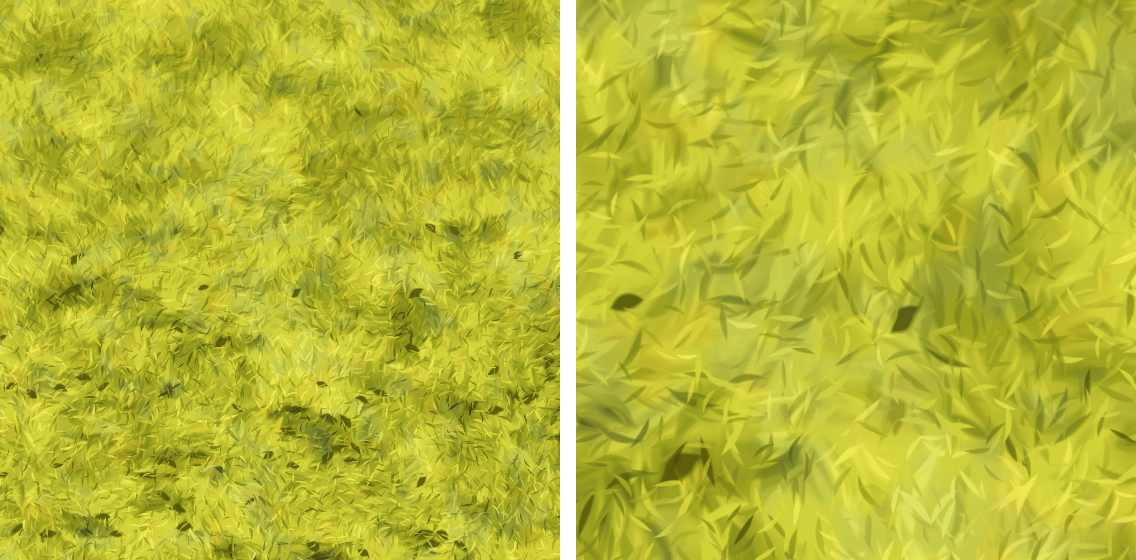
Left: the whole. Right: its middle third, enlarged.
Give the GLSL for this texture, as a three.js fragment shader.

```glsl
// Painted meadow: layered yellow-green grass strokes with shaded hollows and dark fallen leaves.
varying vec2 vUv;

float hash(vec2 p) {
  vec3 q = fract(vec3(p.xyx) * 0.1031);
  q += dot(q, q.yzx + 33.33);
  return fract((q.x + q.y) * q.z);
}

float noise(vec2 p) {
  vec2 cell = floor(p);
  vec2 f = fract(p);
  f = f * f * (3.0 - 2.0 * f);
  float low = mix(hash(cell), hash(cell + vec2(1.0, 0.0)), f.x);
  float high = mix(hash(cell + vec2(0.0, 1.0)), hash(cell + vec2(1.0)), f.x);
  return mix(low, high, f.y);
}

float fbm(vec2 p) {
  float sum = 0.0;
  float weight = 0.5;
  for (int i = 0; i < 4; i++) {
    sum += weight * noise(p);
    p = p * 2.03 + 17.3;
    weight *= 0.5;
  }
  return sum / 0.9375;
}

vec2 rotate(vec2 p, float angle) {
  float c = cos(angle);
  float s = sin(angle);
  return vec2(c * p.x + s * p.y, c * p.y - s * p.x);
}

// 0 in the far, soft part of the meadow, 1 in the near, crisp part
float nearness(vec2 uv) {
  return 1.0 - smoothstep(0.25, 0.9, uv.y);
}

// Flat hollows of shade, stronger towards the viewer
float shade(vec2 uv) {
  float hollow = fbm(uv * vec2(7.0, 17.0) + 41.0);
  return smoothstep(0.58, 0.76, hollow) * mix(0.35, 1.0, nearness(uv));
}

float meadowTone(vec2 uv) {
  float patches = fbm(uv * vec2(12.0, 19.0) + 5.0) - 0.5;
  return 0.81 + 0.85 * patches - 0.42 * shade(uv);
}

// Tapered, bent stroke; size holds half length and half width
float strokeMask(vec2 q, vec2 size, float bend, float softness) {
  float along = q.x / size.x;
  float taper = 1.0 - along * along;
  float edge = abs(q.y + bend * q.x * q.x) - size.y * taper;
  float blur = size.y * softness;
  return 1.0 - smoothstep(-blur, blur, edge);
}

// Lays one jittered, bristly stroke per cell over the tone below
float paintStrokes(float tone, vec2 uv, float cells, vec2 size, float spread, float contrast, float opacity) {
  vec2 p = uv * cells;
  vec2 home = floor(p);
  float softness = mix(0.75, 0.4, nearness(uv));
  for (int j = -1; j <= 1; j++) {
    for (int i = -1; i <= 1; i++) {
      vec2 cell = home + vec2(float(i), float(j));
      vec2 seed = cell + cells * 3.7;
      vec2 center = cell + vec2(hash(seed + 1.3), hash(seed + 8.1));
      vec2 root = center / cells;
      float flow = (noise(root * 9.0 + 23.0) - 0.5) * 2.6;
      float angle = 1.35 + flow + (hash(seed + 15.7) - 0.5) * spread;
      vec2 q = rotate(p - center, angle);
      float bend = (hash(seed + 21.9) - 0.5) * 0.8;
      vec2 strokeSize = size * mix(0.6, 1.0, hash(seed + 29.3));
      float mask = strokeMask(q, strokeSize, bend, softness);
      if (mask > 0.0) {
        vec2 hair = vec2(q.x, q.y + bend * q.x * q.x) / cells;
        float bristle = noise(hair * vec2(26.0, 190.0) + seed * 7.0) - 0.5;
        float paint = meadowTone(root) + (hash(seed + 37.1) - 0.5) * contrast + bristle * 0.55;
        tone = mix(tone, paint, mask * opacity);
      }
    }
  }
  return tone;
}

// Small, nearly level leaves gathered in the shade
float leafMask(vec2 uv, float cells) {
  vec2 p = uv * cells;
  float mask = 0.0;
  for (int j = -1; j <= 1; j++) {
    for (int i = -1; i <= 1; i++) {
      vec2 cell = floor(p) + vec2(float(i), float(j));
      vec2 center = cell + vec2(hash(cell + 51.0), hash(cell + 63.0));
      vec2 root = center / cells;
      float chance = (0.08 + 0.6 * shade(root)) * (1.0 - smoothstep(0.45, 0.65, root.y));
      float present = step(hash(cell + 77.0), chance);
      vec2 q = rotate(p - center, (hash(cell + 85.0) - 0.5) * 1.8);
      q.y += (noise(p * 4.0) - 0.5) * 0.15;
      vec2 size = vec2(0.44, 0.19) * mix(0.55, 1.0, hash(cell + 93.0));
      mask = max(mask, present * strokeMask(q, size, 0.3, 0.4));
    }
  }
  return mask;
}

vec3 grassColor(float tone) {
  vec3 color = mix(vec3(0.27, 0.28, 0.04), vec3(0.38, 0.39, 0.05), smoothstep(0.0, 0.22, tone));
  color = mix(color, vec3(0.52, 0.55, 0.11), smoothstep(0.22, 0.42, tone));
  color = mix(color, vec3(0.62, 0.64, 0.12), smoothstep(0.42, 0.6, tone));
  color = mix(color, vec3(0.73, 0.73, 0.18), smoothstep(0.6, 0.77, tone));
  color = mix(color, vec3(0.82, 0.82, 0.22), smoothstep(0.77, 0.93, tone));
  return mix(color, vec3(0.92, 0.91, 0.33), smoothstep(0.98, 1.25, tone));
}

void main() {
  float near = nearness(vUv);

  // Broad dabs first, then ever finer blades
  float tone = meadowTone(vUv);
  tone = paintStrokes(tone, vUv, 20.0, vec2(0.8, 0.3), 1.6, 0.35, 0.8);
  tone = paintStrokes(tone, vUv, 38.0, vec2(0.8, 0.25), 1.8, 0.5, 0.8);
  tone = paintStrokes(tone, vUv, 52.0, vec2(0.85, 0.14), 2.2, 0.75, mix(0.5, 0.85, near));
  tone = mix(tone, 0.08, 0.85 * leafMask(vUv, 26.0));
  tone = paintStrokes(tone, vUv, 74.0, vec2(0.85, 0.14), 2.4, 0.8, mix(0.45, 0.75, near));

  // Hazy green and warm ochre glazes
  vec3 color = grassColor(tone);
  float haze = smoothstep(0.5, 0.72, fbm(vUv * 26.0 + 71.0));
  color = mix(color, color * vec3(0.94, 0.97, 1.0) + vec3(0.0, 0.0, 0.06), haze);
  float ochre = smoothstep(0.68, 0.85, noise(vUv * 34.0 + 9.0));
  color *= mix(vec3(1.0), vec3(1.03, 0.96, 0.87), ochre * 0.5);
  gl_FragColor = vec4(color, 1.0);
}
```
